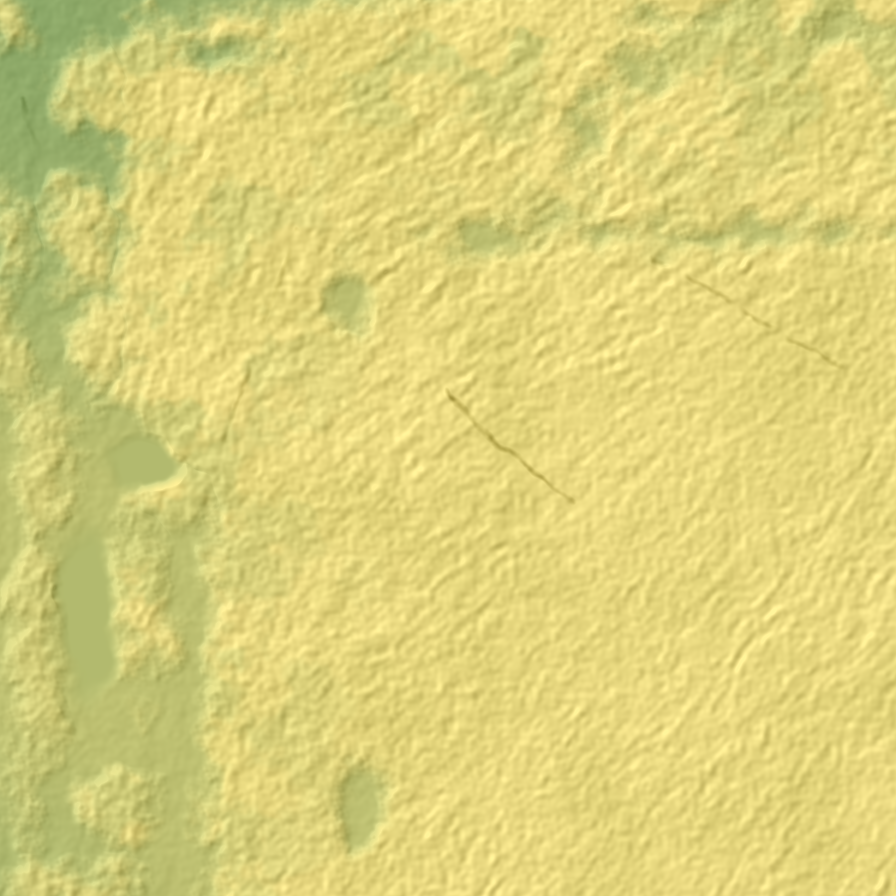
A Shadertoy shader for this texture map:

```glsl
// Shaded relief map: a yellow, finely furrowed plateau above green lowland channels.

float hash(vec2 p) {
    vec3 q = fract(vec3(p.xyx) * 0.1031);
    q += dot(q, q.yzx + 33.33);
    return fract((q.x + q.y) * q.z);
}

float noise(vec2 p) {
    vec2 i = floor(p), f = fract(p);
    f = f * f * (3.0 - 2.0 * f);
    return mix(mix(hash(i), hash(i + vec2(1, 0)), f.x),
               mix(hash(i + vec2(0, 1)), hash(i + vec2(1, 1)), f.x), f.y);
}

float fbm(vec2 p) {
    float sum = 0.0, amp = 0.5;
    for (int i = 0; i < 4; i++) {
        sum += amp * noise(p);
        p = mat2(1.6, 1.2, -1.2, 1.6) * p + 17.3;
        amp *= 0.5;
    }
    return sum;
}

float ellipse(vec2 p, vec4 e) {
    return (length((p - e.xy) / e.zw) - 1.0) * min(e.z, e.w);
}

float segment(vec2 p, vec2 a, vec2 b) {
    vec2 pa = p - a, ba = b - a;
    return length(pa - ba * clamp(dot(pa, ba) / dot(ba, ba), 0.0, 1.0));
}

// Noise drawn out along a direction
float streaks(vec2 p, float angle, vec2 freq) {
    float c = cos(angle), s = sin(angle);
    return noise(vec2(dot(p, vec2(c, s)), dot(p, vec2(-s, c))) * freq + 200.0);
}

// Basins and hills: centre, radii
const vec4 BASINS[10] = vec4[10](
    vec4(.405, .095, .028, .040), vec4(.535, .730, .045, .018),
    vec4(.390, .680, .022, .040), vec4(.650, .850, .020, .045),
    vec4(.615, .760, .030, .018), vec4(.790, .740, .110, .008),
    vec4(.715, .920, .030, .020), vec4(.950, .965, .060, .008),
    vec4(.250, .945, .045, .014), vec4(.790, .985, .050, .012));
const vec4 HILLS[12] = vec4[12](
    vec4(.105, .900, .042, .042), vec4(.015, .970, .025, .025),
    vec4(.090, .735, .035, .055), vec4(.005, .730, .025, .045),
    vec4(.110, .620, .040, .035), vec4(.000, .620, .025, .055),
    vec4(.050, .470, .028, .075), vec4(.210, .450, .040, .035),
    vec4(.155, .320, .028, .085), vec4(.135, .105, .038, .035),
    vec4(.070, .010, .060, .025), vec4(.040, .270, .022, .130));

// Signed distance to the upland border, positive on the upland
float upland(vec2 p) {
    float ragged = 0.05 * (fbm(p * 30.0 + 4.0) - 0.47);
    p += 0.045 * (vec2(fbm(p * 18.0), fbm(p * 18.0 + 9.0)) - 0.47);
    float d = p.x - 0.14 - 0.10 * (1.0 - smoothstep(0.44, 0.56, p.y));
    d = min(d, 0.965 + 0.08 * p.x - p.y);
    for (int i = 0; i < 10; i++) d = min(d, ellipse(p, BASINS[i]));
    for (int i = 0; i < 12; i++) d = max(d, -ellipse(p, HILLS[i]));
    return d + ragged;
}

// Smooth valley floors
float flats(vec2 p) {
    p += 0.035 * (vec2(fbm(p * 20.0), fbm(p * 20.0 + 3.0)) - 0.47);
    float d = min(ellipse(p, vec4(.10, .315, .030, .09)),
                  ellipse(p, vec4(.16, .48, .036, .024)));
    return 1.0 - smoothstep(-0.005, 0.008, d);
}

float landMask(vec2 p) {
    return smoothstep(-0.02, 0.018, upland(p)) * (1.0 - flats(p));
}

float height(vec2 p) {
    float land = landMask(p);
    vec2 q = p + 0.03 * (vec2(fbm(p * 14.0), fbm(p * 14.0 + 6.0)) - 0.47);

    // Furrows turn from steep in the west to slanted in the middle
    float steep = streaks(q, 1.3, vec2(35, 100));
    float slanted = streaks(q, 0.6, vec2(32, 105));
    float rising = streaks(q, 0.95, vec2(45, 115));
    float furrows = mix(steep, slanted, smoothstep(0.2, 0.45, p.x));
    furrows = mix(furrows, rising, smoothstep(0.1, 0.5, p.x - p.y));

    // Grain in all directions, with broad lumps towards the rim
    float grain = noise(p * 150.0) + 0.7 * streaks(p, 2.2, vec2(85, 120));
    float lumps = noise(q * 40.0 + 13.0) + 0.6 * noise(q * 72.0);
    float calm = smoothstep(0.3, 0.7, p.x) * (1.0 - smoothstep(0.5, 0.8, p.y));
    float patches = 0.6 + 0.8 * noise(p * 13.0 + 50.0);
    float relief = 0.75 * patches * furrows + 0.55 * grain + lumps * (0.85 - 0.4 * calm);
    return land * 0.7 + relief * mix(0.35, mix(1.2, 1.0, calm), land) * (1.0 - flats(p));
}

void mainImage(out vec4 fragColor, in vec2 fragCoord) {
    vec2 p = fragCoord / iResolution.xy;
    float land = landMask(p);

    // Elevation tint, greenest in the upper left
    float valley = smoothstep(0.0, 0.55, length((p - vec2(0.03, 1.0)) * vec2(1.0, 0.8)));
    valley -= 0.4 * (1.0 - smoothstep(0.0, 0.3, length(p)));
    vec3 low = mix(vec3(0.52, 0.645, 0.40), vec3(0.74, 0.75, 0.44), clamp(valley + 0.12, 0.0, 1.0));
    low = mix(low, vec3(0.70, 0.73, 0.43), flats(p));
    vec3 high = mix(vec3(0.92, 0.855, 0.51), vec3(0.88, 0.825, 0.475), smoothstep(0.35, 0.75, fbm(p * 9.0)));
    float margin = 1.0 - smoothstep(0.1, 0.5, min(p.x, 1.15 - p.y));
    high = mix(high, vec3(0.79, 0.785, 0.46), margin * smoothstep(0.44, 0.6, fbm(p * 17.0 + 30.0)));
    high = mix(vec3(0.82, 0.80, 0.475), high, smoothstep(0.0, 0.2, p.x));
    vec3 color = mix(low, high, land);

    // Hillshade lit from the upper left
    vec2 toLight = vec2(-0.0016, 0.0014);
    float shade = height(p - toLight) - height(p + toLight);
    color += clamp(shade * 0.185, -0.18, 0.11) * vec3(1.0, 0.98, 0.9);

    // Broken fault lines
    vec2 w = p + 0.012 * (vec2(fbm(p * 40.0), fbm(p * 40.0 + 8.0)) - 0.47);
    float fault = min(segment(w, vec2(.50, .56), vec2(.56, .50)), segment(w, vec2(.56, .50), vec2(.64, .44)));
    float faint = min(segment(w, vec2(.33, .74), vec2(.24, .48)), segment(w, vec2(.73, .71), vec2(.94, .59)));
    faint = min(faint, segment(w, vec2(.025, .89), vec2(.045, .82)));
    float gaps = smoothstep(0.25, 0.65, noise(p * 45.0 + 11.0));
    color -= 0.17 * (0.5 + 0.5 * gaps) * (1.0 - smoothstep(0.0, 0.005, fault));
    color -= 0.10 * gaps * (1.0 - smoothstep(0.0, 0.005, faint));

    fragColor = vec4(color, 1.0);
}
```
